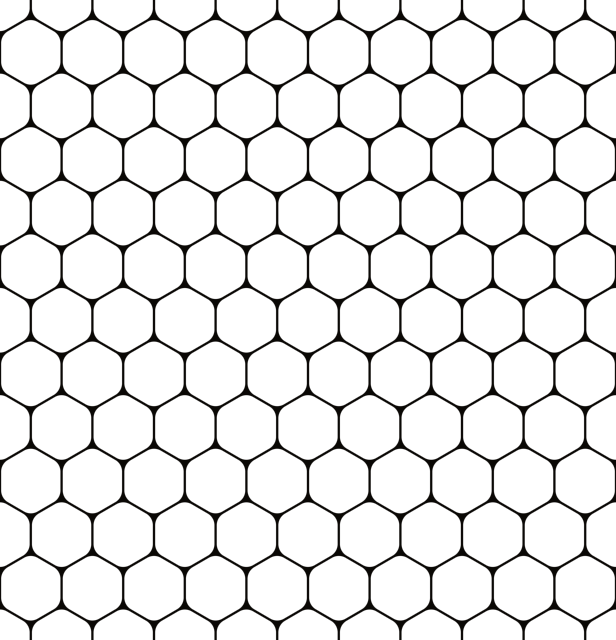
This pattern is drawn by a WebGL 1 fragment shader. Its source:

```glsl
precision highp float;

uniform vec2 u_resolution;

const float CELLS_ACROSS = 10.0;
const float ROW_SPACING = 0.8660254;   // row pitch of a regular grid, cell width = 1
const float ROW_STRETCH = 1.0045;      // slight vertical stretch of the grid
const float FIRST_ROW = 0.850;         // depth of the first full row below the top
const float LINE_WIDTH = 0.037;
const float CORNER_RADIUS = 0.22;
const vec3 PAPER = vec3(1.0);
const vec3 INK = vec3(0.04, 0.03, 0.02);

// Signed distance to an upright hexagon with rounded corners
float roundedHexagon(vec2 p, float apothem, float radius) {
    const vec3 k = vec3(-0.8660254, 0.5, 0.5773503);
    float inner = apothem - radius;
    p = abs(p.yx);
    p -= 2.0 * min(dot(k.xy, p), 0.0) * k.xy;
    p -= vec2(clamp(p.x, -k.z * inner, k.z * inner), inner);
    return length(p) * sign(p.y) - radius;
}

// Offset from the nearest point of a rectangular lattice
vec2 latticeOffset(vec2 p, vec2 period) {
    return p - period * floor(p / period + 0.5);
}

// Distance to the nearest cell, from two interleaved lattices
float honeycomb(vec2 p, float lineWidth, float radius) {
    vec2 period = vec2(1.0, 2.0 * ROW_SPACING);
    vec2 a = latticeOffset(p, period);
    vec2 b = latticeOffset(p - 0.5 * period, period);
    float apothem = 0.5 * (1.0 - lineWidth);
    return min(roundedHexagon(a, apothem, radius),
               roundedHexagon(b, apothem, radius));
}

void main() {
    // Cell units, measured from the top left
    float pixel = CELLS_ACROSS / u_resolution.x;
    vec2 p = vec2(gl_FragCoord.x, u_resolution.y - gl_FragCoord.y) * pixel;
    p -= vec2(0.5, FIRST_ROW);
    p.y /= ROW_STRETCH;

    float d = honeycomb(p, LINE_WIDTH, CORNER_RADIUS);
    float ink = smoothstep(-0.75 * pixel, 0.75 * pixel, d);
    gl_FragColor = vec4(mix(PAPER, INK, ink), 1.0);
}
```
